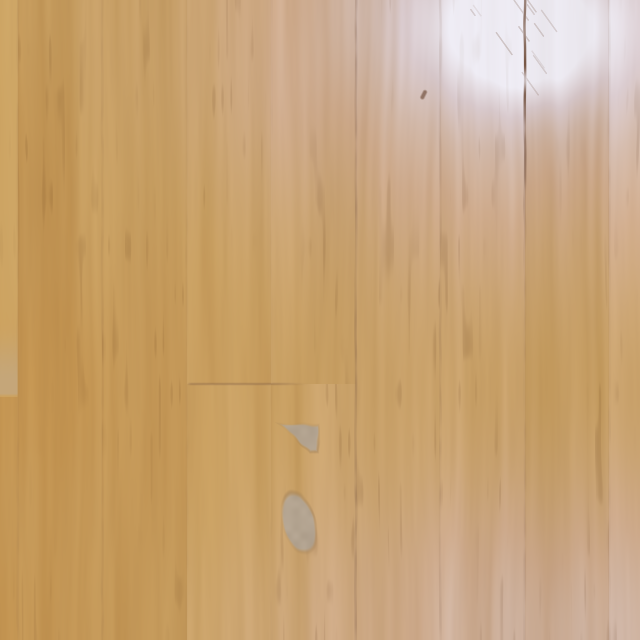
A Shadertoy shader for this texture:

```glsl
#define PLANK_WIDTH 0.132
#define PLANK_OFFSET 0.028
#define JOINT_Y 0.4
#define GRAIN_CONTRAST 0.055
#define FIBRE_CONTRAST 0.09
#define SHEEN_GRAIN 0.16
#define GLARE_CENTER vec2(0.82, 0.95)
#define SCRATCH_COUNT 12
#define PATCH_GREY vec3(0.69, 0.64, 0.58)
#define SEAM_BROWN vec3(0.45, 0.32, 0.25)

// Varnish colours from golden wood to white glare
const vec3 RAMP[7] = vec3[7](
    vec3(0.77, 0.585, 0.32), vec3(0.78, 0.62, 0.38), vec3(0.79, 0.64, 0.45),
    vec3(0.80, 0.66, 0.54), vec3(0.81, 0.71, 0.65), vec3(0.84, 0.78, 0.79),
    vec3(0.93, 0.92, 0.95));

float hash(vec2 p) {
    vec3 q = fract(vec3(p.xyx) * 0.1031);
    q += dot(q, q.yzx + 33.33);
    return fract((q.x + q.y) * q.z);
}

float noise(vec2 p) {
    vec2 i = floor(p), f = fract(p);
    f = f * f * (3.0 - 2.0 * f);
    return mix(mix(hash(i), hash(i + vec2(1, 0)), f.x),
               mix(hash(i + vec2(0, 1)), hash(i + vec2(1, 1)), f.x), f.y);
}

// Gaussian spot with separate radii
float glow(vec2 p, vec2 center, vec2 radius) {
    vec2 q = (p - center) / radius;
    return exp(-dot(q, q));
}

float segmentDistance(vec2 p, vec2 a, vec2 b) {
    vec2 pa = p - a, ba = b - a;
    return length(pa - ba * clamp(dot(pa, ba) / dot(ba, ba), 0.0, 1.0));
}

vec3 varnish(float sheen) {
    float s = clamp(sheen, 0.0, 0.999) * 6.0;
    int i = int(s);
    return mix(RAMP[i], RAMP[i + 1], fract(s));
}

float sheenAt(vec2 p) {
    return 0.03 + 0.13 * p.x
        + 0.64 * glow(p, vec2(0.8, 0.98), vec2(0.53, 0.38))
        + 0.50 * glow(p, vec2(0.82, 0.0), vec2(0.4, 0.27))
        + 0.45 * glow(p, GLARE_CENTER, vec2(0.15, 0.12));
}

// Dark gaps between planks, strongest through the glare
float seams(vec2 p) {
    float k = floor((p.x - PLANK_OFFSET) / PLANK_WIDTH + 0.5);
    float wobble = 0.0015 * (noise(vec2(k, p.y * 25.0)) - 0.5);
    float d = abs(p.x - PLANK_OFFSET - k * PLANK_WIDTH + wobble);
    float strength = 0.03 + 0.09 * hash(vec2(k, 5.0));
    if (k == 4.0) strength = 0.2;
    if (k == 6.0) strength = 0.1 + 0.6 * smoothstep(0.6, 0.85, p.y);
    strength *= 0.4 + noise(vec2(k * 7.0, p.y * 40.0));
    float joint = (1.0 - smoothstep(0.001, 0.003, abs(p.y - JOINT_Y)))
        * smoothstep(0.29, 0.3, p.x) * (1.0 - smoothstep(0.42, 0.49, p.x));
    return max(strength * (1.0 - smoothstep(0.0008, 0.003, d)), 0.28 * joint);
}

float scratches(vec2 p) {
    float ink = 0.0;
    for (int i = 0; i < SCRATCH_COUNT; i++) {
        float id = float(i);
        vec2 a = vec2(0.72 + 0.13 * hash(vec2(id, 1)), 0.86 + 0.14 * hash(vec2(id, 2)));
        vec2 b = a + vec2(0.025, -0.035) * (0.2 + hash(vec2(id, 3)));
        float line = 1.0 - smoothstep(0.0004, 0.002, segmentDistance(p, a, b));
        ink = max(ink, line * (0.08 + 0.2 * hash(vec2(id, 4))));
    }
    float nick = segmentDistance(p, vec2(0.66, 0.848), vec2(0.664, 0.856));
    return max(ink, 0.7 * (1.0 - smoothstep(0.001, 0.005, nick)));
}

// Signed distance to the two worn spots
float wornSpots(vec2 p) {
    p += 0.006 * (vec2(noise(p * 55.0), noise(p * 55.0 + 9.0)) - 0.5);
    vec2 q = p - vec2(0.467, 0.183);
    q.x += 0.18 * q.y;
    float oval = (length(q / vec2(0.025, 0.045)) - 1.0) * 0.028;
    float wedge = max(max(p.y - 0.336, p.x - 0.497),
        max(0.295 - p.y, dot(p - vec2(0.445, 0.331), vec2(-0.66, -0.75))));
    return min(oval, wedge);
}

void mainImage(out vec4 fragColor, in vec2 fragCoord) {
    vec2 uv = fragCoord / iResolution.xy;

    // Plank identity; the middle planks are cut at the joint
    float plank = floor((uv.x - PLANK_OFFSET) / PLANK_WIDTH);
    float cut = (plank == 2.0 || plank == 3.0) ? step(uv.y, JOINT_Y) : 0.0;
    vec2 seed = vec2(plank * 13.0 + 40.0, cut * 31.0);
    float plankTone = hash(seed) - 0.5;

    // Long, slightly bent grain and short fibres
    vec2 g = uv + vec2(0.016 * noise(uv * vec2(5.0, 3.0) + seed), 0.0);
    float broad = noise(g * vec2(36.0, 1.3) + seed) - 0.5;
    float medium = noise(g * vec2(95.0, 3.0) + seed) - 0.5;
    float fine = noise(g * vec2(210.0, 10.0) + seed) - 0.5;
    float grain = 0.9 * broad + 0.7 * medium + 0.35 * fine;
    float pores = smoothstep(0.74, 0.97, noise(g * vec2(150.0, 13.0) + seed + 70.0))
        * smoothstep(0.35, 0.75, noise(uv * vec2(18.0, 4.0) + 20.0));

    // Wood under varnish
    float sheen = sheenAt(uv);
    float calm = 1.0 - 0.6 * smoothstep(0.6, 1.0, sheen);
    float blotch = noise(uv * vec2(9.0, 5.0) + 3.0) - 0.5;
    float tint = broad * 0.7 + medium * 0.3 + 0.4 * plankTone + 0.5 * blotch;
    vec3 color = varnish(sheen + SHEEN_GRAIN * calm * tint);
    color *= 1.0 + calm * (GRAIN_CONTRAST * (grain + 0.4 * plankTone) * vec3(0.9, 1.1, 1.3)
        - FIBRE_CONTRAST * pores * vec3(0.8, 1.0, 1.2));

    // Pale edge strip with a dull end
    float strip = 1.0 - smoothstep(0.026, 0.029, uv.x);
    float dullEnd = smoothstep(0.38, 0.386, uv.y) * (1.0 - smoothstep(0.4, 0.5, uv.y));
    color = mix(color, vec3(0.83, 0.68, 0.42), 0.5 * strip * step(JOINT_Y - 0.02, uv.y));
    color = mix(color, vec3(0.76, 0.66, 0.52), 0.7 * strip * dullEnd);

    // Seams, scratches and worn spots
    color = mix(color, SEAM_BROWN, max(seams(uv), scratches(uv)));
    float spot = wornSpots(uv);
    vec3 grey = PATCH_GREY + 0.05 * (noise(uv * 80.0) - 0.5);
    color = mix(color, grey, 0.9 * (1.0 - smoothstep(-0.003, 0.002, spot)));
    float rim = 1.0 - smoothstep(0.0, 0.0035, abs(spot - 0.001));
    color = mix(color, vec3(0.58, 0.46, 0.32), 0.4 * rim * noise(uv * 40.0 + 8.0));

    fragColor = vec4(clamp(color, 0.0, 1.0), 1.0);
}
```
